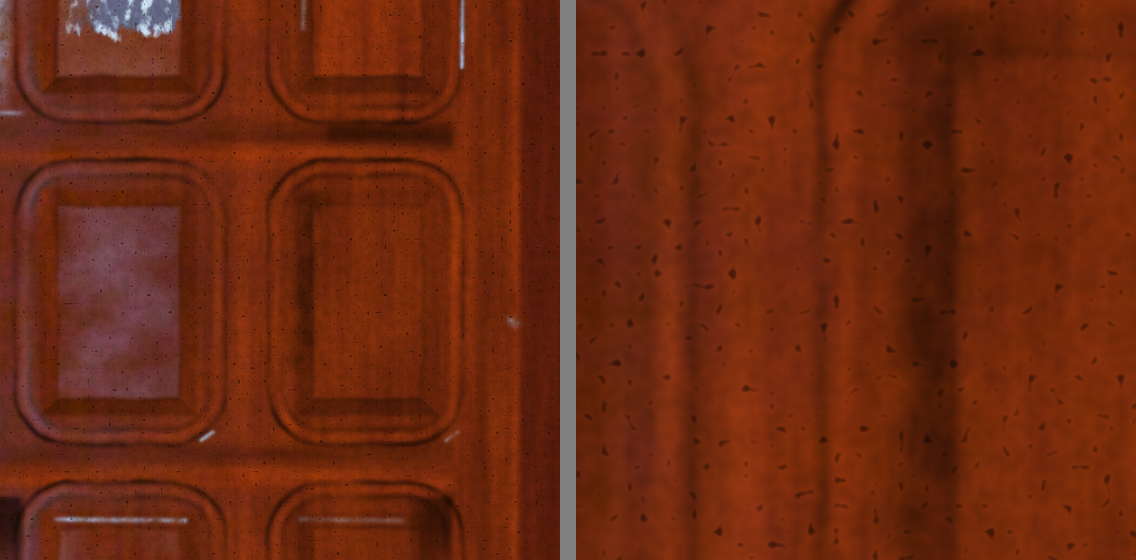
Left: the whole. Right: its middle third, enlarged.
This texture is drawn by a Shadertoy shader. Its source:

```glsl
vec2 gradient(vec2 cell) {
    float a = 6.28318 * fract(sin(dot(cell, vec2(127.1, 311.7))) * 43758.5);
    return vec2(cos(a), sin(a));
}

float noise(vec2 p) {
    vec2 i = floor(p), f = fract(p), u = f * f * f * (f * (f * 6.0 - 15.0) + 10.0);
    vec2 e = vec2(1, 0);
    return mix(mix(dot(gradient(i), f), dot(gradient(i + e), f - e), u.x),
               mix(dot(gradient(i + e.yx), f - e.yx), dot(gradient(i + 1.0), f - 1.0), u.x), u.y);
}

float fbm(vec2 p) {
    float sum = 0.0, amp = 1.0;
    for (int i = 0; i < 4; i++) {
        sum += amp * noise(p);
        p = p * 2.03 + 17.3;
        amp *= 0.5;
    }
    return sum;
}

float roundBox(vec2 p, vec2 halfSize, float r) {
    vec2 e = abs(p) - halfSize + r;
    return length(max(e, 0.0)) + min(max(e.x, e.y), 0.0) - r;
}

// Soft line centred on zero
float band(float d, float w) { return exp(-d * d / (w * w)); }

float streak(vec2 p, vec2 a, vec2 b, float w) {
    vec2 ab = b - a;
    return band(length(p - a - ab * clamp(dot(p - a, ab) / dot(ab, ab), 0.0, 1.0)), w);
}

void mainImage(out vec4 fragColor, in vec2 fragCoord) {
    vec2 p = fragCoord / iResolution.xy;
    vec3 amber = vec3(0.48, 0.17, 0.04), umber = vec3(0.35, 0.11, 0.04);
    vec3 plum = vec3(0.38, 0.18, 0.18), mauve = vec3(0.49, 0.32, 0.37);

    // Panel grid: two columns, three rows cropped above and below
    vec2 id = round((p - vec2(0.215, 0.46)) / vec2(0.4375, 0.5755));
    id.x = clamp(id.x, 0.0, 1.0);
    vec2 q = p - vec2(0.215, 0.46) - id * vec2(0.4375, 0.5755);
    float left = 1.0 - id.x;
    float topRow = step(0.5, id.y), lowRow = step(id.y, -0.5), midRow = 1.0 - topRow - lowRow;
    float blotch = fbm(p * 6.0 + 3.0), ragged = fbm(p * vec2(36, 24));
    float warp = 0.004 * fbm(p * 14.0);
    float d = roundBox(q, vec2(0.188 - 0.014 * id.x, 0.254), 0.10) + warp;
    float inPanel = smoothstep(0.006, -0.006, d);

    // Grain runs along the rails and up the stiles and panels
    float frame = smoothstep(0.82, 0.80, p.x);
    float rail = smoothstep(0.225, 0.265, abs(q.y)) * frame * (1.0 - inPanel);
    float grain = mix(fbm(p * vec2(34, 2.5)), fbm(p.yx * vec2(34, 2.5) + 9.0), rail);
    vec3 wood = mix(umber, amber, clamp(0.8 + 0.6 * grain + 0.4 * blotch, -0.1, 1.2));
    vec3 col = wood;

    // Rails: lit lower half, shaded upper half
    float above = mod(p.y - 0.426, 0.5755) - 0.288;
    col *= 1.0 + rail * (0.22 * band(above, 0.03) - 0.2 * band(above - 0.05, 0.026));
    col *= 1.0 - 0.35 * frame * streak(p, vec2(0.6, 0.765), vec2(0.81, 0.75), 0.02);
    col *= 1.0 + 0.14 * band(p.x - 0.445, 0.03) * (1.0 - inPanel);

    // Right stile, its moulding and the dark wall beside it
    col *= 1.0 - 0.1 * band(p.x - 0.862, 0.012) + 0.08 * band(p.x - 0.835, 0.014);
    col *= 1.0 + 0.14 * band(p.x - 0.922, 0.01);
    col = mix(col, umber * (1.0 + 0.2 * grain), smoothstep(0.918, 0.938, p.x));

    // Cool daylight fading in from the left
    float cool = smoothstep(0.6, 0.0, p.x + 0.25 * blotch);
    col = mix(col, plum, cool * clamp(0.6 + 0.7 * blotch - 0.45 * rail * band(above, 0.035), 0.0, 1.0));

    // Rounded moulding: broken lines, strongest at top and bottom
    float worn = clamp(0.65 + 0.8 * fbm(p * 9.0 + 40.0), 0.15, 1.0);
    float ends = smoothstep(0.12, 0.24, abs(q.y));
    col *= 1.0 + 0.18 * worn * band(d + 0.016, 0.009);
    col = mix(col, mauve, 0.7 * worn * left * band(d + 0.022, 0.012) * smoothstep(0.1, -0.17, q.x));
    col *= 1.0 - worn * (0.28 + 0.28 * ends) * band(d, 0.0055);
    col *= 1.0 - worn * (0.12 + 0.2 * ends) * band(d + 0.027, 0.007);

    // Mitred bevel, shaded by the side it faces
    vec2 b = q - vec2(-0.002 + 0.006 * id.x, 0.0);
    vec2 edge = abs(b) - vec2(0.140 - 0.012 * id.x, 0.202);
    float bevelD = max(edge.x, edge.y) + warp;
    float inBevel = smoothstep(0.007, -0.007, bevelD);
    float field = smoothstep(-0.026, -0.039, bevelD);
    float upright = smoothstep(-0.004, 0.004, edge.x - edge.y);
    float shade = mix(b.y < 0.0 ? 0.7 : 0.88, b.x < 0.0 ? 0.95 - 0.12 * id.x : 0.85 + 0.06 * id.x, upright);
    col = mix(col, wood * shade, inBevel * (1.0 - field) * 0.85);
    col *= 1.0 - 0.2 * worn * band(bevelD + 0.031, 0.006);

    // Flat field with a mottled reflection, strongest at the left
    vec3 sheen = mix(plum, mauve, clamp(0.4 - b.x * 3.0 + blotch, 0.0, 1.0));
    sheen = mix(sheen, vec3(0.53, 0.29, 0.2), 0.75 * topRow);
    vec3 face = mix(wood, sheen, left * clamp(0.8 + 0.6 * blotch - 0.5 * lowRow, 0.0, 1.0));
    col = mix(col, face * (1.0 + 0.15 * topRow * id.x), field);
    float stain = streak(p, vec2(0.54, 0.36), vec2(0.555, 0.64), 0.025);
    col *= 1.0 - id.x * midRow * stain * clamp(0.22 + 0.3 * ragged, 0.0, 0.5);

    // Window reflection broken up on the upper left field
    float window = smoothstep(0.935, 0.955, p.y + 0.03 * ragged) * field * topRow * left;
    window *= smoothstep(0.10, 0.19, p.x + 0.05 * ragged);
    col = mix(col, mix(vec3(0.38, 0.42, 0.56), vec3(0.8, 0.92, 1.0),
              smoothstep(-0.05, 0.45, ragged)), window * 0.9);

    // Glints on edges, and shadowed lower corners
    float shine = 0.6 * smoothstep(0.03, 0.0, p.x) * smoothstep(0.76, 0.95, p.y);
    shine += 0.45 * streak(p, vec2(0.0, 0.798), vec2(0.04, 0.798), 0.005);
    shine += 0.8 * streak(p, vec2(0.825, 0.88), vec2(0.826, 1.02), 0.004);
    shine += 0.35 * streak(p, vec2(0.541, 0.95), vec2(0.543, 1.02), 0.005);
    shine += midRow * (0.9 - 0.55 * id.x) * streak(q, vec2(0.145, -0.246), vec2(0.165, -0.232), 0.004);
    shine += lowRow * (0.65 - 0.4 * id.x) * streak(q, vec2(-0.115, 0.188), vec2(0.115 - 0.05 * id.x, 0.186), 0.005);
    shine += 0.4 * streak(p, vec2(0.912, 0.427), vec2(0.922, 0.421), 0.007);
    col = mix(col, vec3(0.64, 0.72, 0.86), clamp(shine * (0.9 + 0.9 * ragged), 0.0, 1.0));
    float dark = smoothstep(0.05, 0.03, p.x) + 0.8 * smoothstep(0.7, 0.79, p.x) * smoothstep(0.815, 0.8, p.x);
    col *= 1.0 - 0.6 * dark * smoothstep(0.12, 0.105, p.y) * smoothstep(-0.06, 0.08, p.y);

    // Fine mottled wear with sparse dark flecks
    float fleck = noise(p * 130.0);
    col *= 1.0 + 0.12 * fleck + 0.1 * noise(p * 65.0 + 5.0) - 0.5 * smoothstep(0.3, 0.6, fleck);
    col += vec3(0.02, 0.0, 0.04) * fbm(p * 24.0) * (0.4 + cool);
    fragColor = vec4(clamp(col, 0.0, 1.0), 1.0);
}
```
